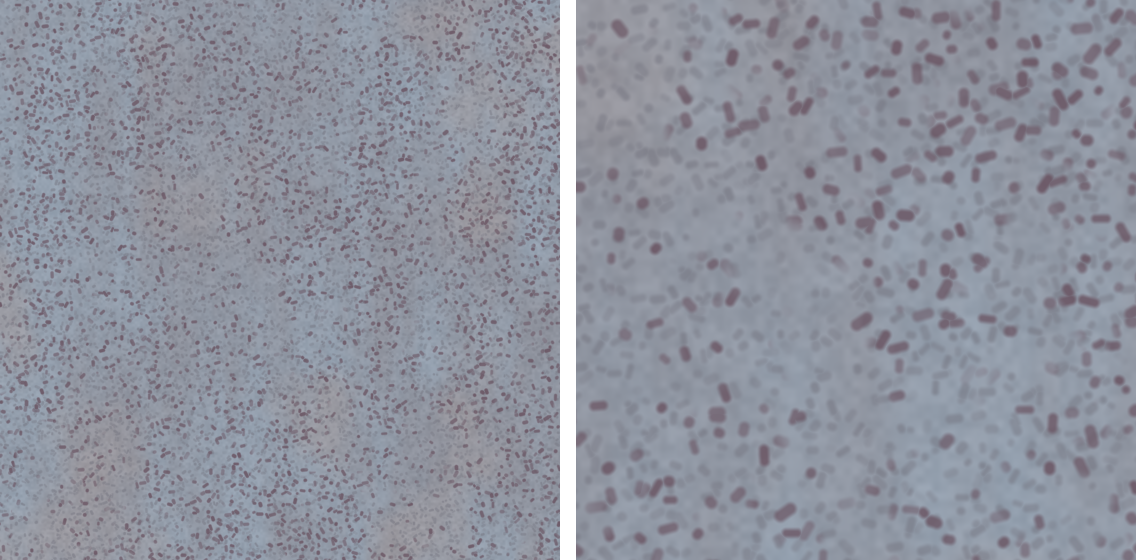
Left: the whole. Right: its middle third, enlarged.
This texture is drawn by a three.js fragment shader. Its source:

```glsl
// Weathered blue-grey painted metal, peppered with small plum rust specks.
// Layered value noise tints the paint; two jittered grids of short soft
// capsules, thinned by streaky density noise, make the rust and faint pits.

#define RUST_CELLS 88.0
#define PIT_CELLS 125.0
#define RUST_RADIUS 0.0029
#define PIT_RADIUS 0.0023
#define EDGE_SOFTNESS 0.0017
#define GRAIN_AMOUNT 0.045
#define PAINT_BLUE vec3(0.583, 0.632, 0.690)
#define PAINT_GREY vec3(0.565, 0.580, 0.622)
#define PAINT_WARM vec3(0.625, 0.598, 0.610)
#define RUST_COLOR vec3(0.415, 0.330, 0.385)
#define PIT_COLOR vec3(0.445, 0.445, 0.490)

varying vec2 vUv;

float hash(vec2 p) {
  return fract(sin(dot(p, vec2(127.1, 311.7))) * 43758.5453);
}

float noise(vec2 p) {
  vec2 cell = floor(p);
  vec2 f = fract(p);
  f = f * f * (3.0 - 2.0 * f);
  float low = mix(hash(cell), hash(cell + vec2(1.0, 0.0)), f.x);
  float high = mix(hash(cell + vec2(0.0, 1.0)), hash(cell + vec2(1.0)), f.x);
  return mix(low, high, f.y);
}

float fbm(vec2 p) {
  float sum = 0.0;
  float amplitude = 0.5;
  for (int i = 0; i < 4; i++) {
    sum += amplitude * noise(p);
    p = p * 2.03 + 17.3;
    amplitude *= 0.5;
  }
  return sum / 0.9375;
}

// Distance to a short bar centred at the origin, lying along dir.
float capsule(vec2 p, vec2 dir, float halfLength) {
  float along = clamp(dot(p, dir), -halfLength, halfLength);
  return length(p - dir * along);
}

// Coverage of scattered specks; density is the chance that a cell holds one.
float specks(vec2 uv, float cells, float radius, float density, float seed) {
  vec2 home = floor(uv * cells);
  float coverage = 0.0;
  for (int y = -1; y <= 1; y++) {
    for (int x = -1; x <= 1; x++) {
      vec2 id = home + vec2(float(x), float(y));
      vec2 key = id + seed;
      vec2 jitter = vec2(hash(key + 3.1), hash(key + 7.7));
      vec2 offset = uv - (id + jitter) / cells;
      float angle = 6.2832 * hash(key + 11.3);
      float size = radius * mix(0.75, 1.2, hash(key + 19.9));
      float stretch = radius * 1.3 * hash(key + 23.5);
      float d = capsule(offset, vec2(cos(angle), sin(angle)), stretch);
      float shape = 1.0 - smoothstep(size - EDGE_SOFTNESS, size + EDGE_SOFTNESS, d);
      float present = 1.0 - smoothstep(density - 0.08, density + 0.08, hash(key));
      float strength = mix(0.55, 1.0, hash(key + 31.7));
      coverage = max(coverage, shape * present * strength);
    }
  }
  return coverage;
}

void main() {
  // Paint: broad clouds, vertical streaks and a few warm stains.
  float clouds = fbm(vUv * 5.0 + 4.0);
  float streaks = fbm(vUv * vec2(22.0, 5.0) + 40.0);
  float tint = smoothstep(0.3, 0.7, mix(clouds, streaks, 0.45));
  vec3 color = mix(PAINT_BLUE, PAINT_GREY, tint);
  float warmth = smoothstep(0.5, 0.8, fbm(vUv * vec2(7.0, 4.5) + 71.0));
  color = mix(color, PAINT_WARM, 0.6 * warmth);

  // Fine mottling and soft grain.
  float mottle = fbm(vUv * 48.0 + 9.0) - 0.5;
  float grain = noise(vUv * 210.0 + 5.0) - 0.5;
  color += GRAIN_AMOUNT * (mottle + grain);

  // Speck density gathers in upright bands and small clusters.
  float bands = fbm(vUv * vec2(13.0, 5.0) + 90.0);
  float clusters = noise(vUv * vec2(30.0, 22.0) + 130.0);
  float density = smoothstep(0.22, 0.78, mix(bands, clusters, 0.4));
  float pitDensity = mix(0.2, 0.65, fbm(vUv * 6.0 + 160.0));

  float pits = specks(vUv, PIT_CELLS, PIT_RADIUS, pitDensity, 200.0);
  float rust = specks(vUv, RUST_CELLS, RUST_RADIUS, 0.06 + 0.62 * density, 500.0);
  color = mix(color, PIT_COLOR, 0.5 * pits);
  color = mix(color, RUST_COLOR, 0.88 * rust);

  gl_FragColor = vec4(color, 1.0);
}
```
